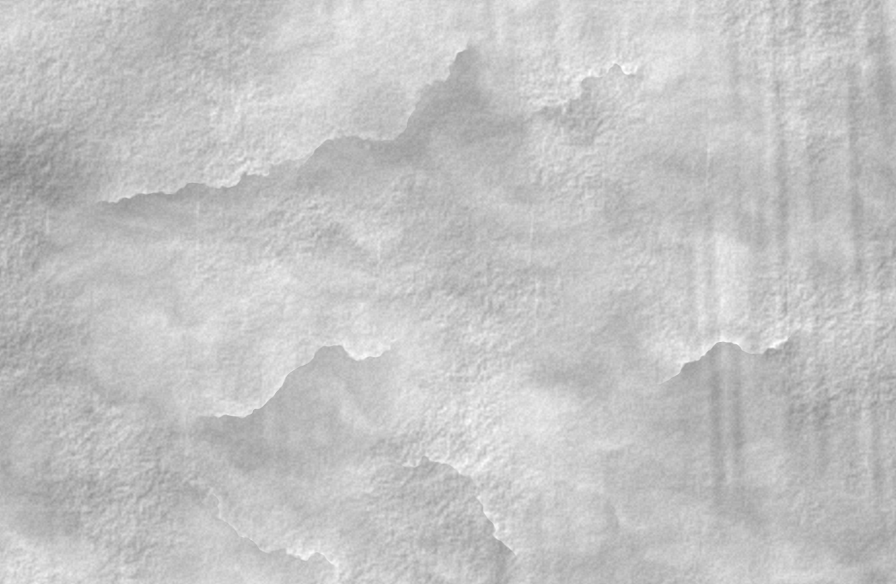
Reproduce this texture procedurally as a Shadertoy shader.

```glsl
// Weathered pale grey plaster with flaking ledges, gritty relief and faint trowel streaks.

const float BASE_GREY = 0.765;
const float CLOUD_CONTRAST = 0.26;
const float MOTTLE_CONTRAST = 0.17;
const float STREAK_CONTRAST = 0.13;
const float RELIEF_CONTRAST = 0.17;
const float GRIT_CONTRAST = 0.055;
const float LEDGE_LIGHT = 0.055;
const float LEDGE_SHADOW = 0.085;
const float LEDGE_RIM = 0.075;
const float SCRATCH_LIGHT = 0.06;
const int LEDGE_COUNT = 7;
const int STAIN_COUNT = 8;
const int SCRATCH_COUNT = 14;

// Ledge segments: start xy, end xy, in canvas heights
const vec4 LEDGES[LEDGE_COUNT] = vec4[](
    vec4(0.12, 0.67, 0.58, 0.73), vec4(0.50, 0.68, 0.82, 0.94),
    vec4(0.28, 0.27, 0.70, 0.42), vec4(1.08, 0.37, 1.42, 0.45),
    vec4(0.66, 0.25, 0.94, 0.04), vec4(0.90, 0.80, 1.14, 0.91),
    vec4(0.32, 0.17, 0.56, 0.03));

// Broad stains: centre xy, radius, brightness
const vec4 STAINS[STAIN_COUNT] = vec4[](
    vec4(0.40, 0.83, 0.22, 0.035), vec4(0.80, 0.80, 0.15, -0.05),
    vec4(1.25, 0.68, 0.24, -0.05), vec4(0.02, 0.70, 0.12, -0.06),
    vec4(0.12, 0.18, 0.18, -0.04), vec4(0.42, 0.42, 0.20, 0.035),
    vec4(0.72, 0.18, 0.20, 0.030), vec4(1.20, 0.94, 0.16, 0.030));

float hash(vec2 p) {
    vec3 q = fract(vec3(p.xyx) * 0.1031);
    q += dot(q, q.yzx + 33.33);
    return fract((q.x + q.y) * q.z);
}

float noise(vec2 p) {
    vec2 cell = floor(p), f = fract(p);
    f = f * f * (3.0 - 2.0 * f);
    float low = mix(hash(cell), hash(cell + vec2(1, 0)), f.x);
    float high = mix(hash(cell + vec2(0, 1)), hash(cell + vec2(1, 1)), f.x);
    return mix(low, high, f.y);
}

float fbm(vec2 p) {
    float sum = 0.0, gain = 0.5;
    for (int i = 0; i < 5; i++) {
        sum += gain * noise(p);
        p = mat2(1.6, 1.2, -1.2, 1.6) * p + 17.3;
        gain *= 0.5;
    }
    return sum / 0.97;
}

// Height of the gritty surface
float relief(vec2 p) {
    return 0.6 * noise(p * 95.0) + 0.4 * noise(p * 190.0 + 41.0);
}

// Lit sheet above a torn edge, narrow rim on it, soft shadow below
float ledge(vec2 p, vec4 seg, float seed) {
    vec2 span = seg.zw - seg.xy;
    vec2 dir = normalize(span);
    vec2 rel = p - seg.xy;
    float along = dot(rel, dir) / length(span);
    float d = dot(rel, vec2(-dir.y, dir.x));
    float ends = smoothstep(0.0, 0.25, along) * smoothstep(1.0, 0.8, along);
    float strength = ends * (0.45 + 0.9 * noise(vec2(along * 6.0, seed)));
    float above = smoothstep(-0.003, 0.003, d);
    float light = LEDGE_LIGHT * exp(-max(d, 0.0) / 0.10);
    float rim = LEDGE_RIM * exp(-max(d, 0.0) / 0.007);
    float shadow = LEDGE_SHADOW * exp(min(d, 0.0) / 0.055);
    return strength * mix(-shadow, light + rim, above);
}

// Thin, nearly vertical scratch at a random place
float scratch(vec2 p, float id, float aspect) {
    vec2 top = vec2(hash(vec2(id, 3.0)) * aspect, 0.25 + 0.75 * hash(vec2(id, 7.0)));
    float fall = top.y - p.y;
    float reach = 0.08 + 0.22 * hash(vec2(id, 11.0));
    float lean = (hash(vec2(id, 19.0)) - 0.4) * 0.16;
    float body = smoothstep(0.0, 0.03, fall) * smoothstep(reach, reach * 0.5, fall);
    float across = abs(p.x - top.x + lean * fall);
    return body * smoothstep(0.004, 0.0005, across) * noise(vec2(id, p.y * 50.0));
}

void mainImage(out vec4 fragColor, in vec2 fragCoord) {
    vec2 p = fragCoord / iResolution.y;
    float aspect = iResolution.x / iResolution.y;

    // Ragged coordinates for torn edges and stains
    vec2 ragged = p + 0.15 * (vec2(fbm(p * 9.0), fbm(p * 9.0 + 53.0)) - 0.5);

    // Clouds, horizontal mottling and vertical trowel streaks
    float patches = fbm(p * vec2(3.2, 4.2) + 8.0);
    float tone = BASE_GREY + CLOUD_CONTRAST * (patches - 0.5);
    tone += MOTTLE_CONTRAST * (fbm(ragged * vec2(13.0, 27.0) + 31.0) - 0.5);
    float streakMask = smoothstep(0.4, 0.65, fbm(p * 3.0 + 71.0)) * (0.3 + 0.7 * p.x / aspect);
    tone += STREAK_CONTRAST * streakMask * (noise(vec2(p.x * 55.0 + p.y * 2.0, p.y * 4.0)) - 0.5);

    for (int i = 0; i < STAIN_COUNT; i++) {
        vec2 offset = (ragged - STAINS[i].xy) / STAINS[i].z;
        tone += STAINS[i].w * exp(-dot(offset, offset));
    }

    float ledges = 0.0;
    for (int i = 0; i < LEDGE_COUNT; i++)
        ledges += ledge(ragged, LEDGES[i], float(i) * 5.0);
    tone += ledges;

    for (int i = 0; i < SCRATCH_COUNT; i++)
        tone += SCRATCH_LIGHT * scratch(p, float(i) + 1.0, aspect);

    // Embossed grit, rougher on the raised pale plaster
    float roughness = 0.45 + 0.75 * smoothstep(0.38, 0.66, fbm(p * 5.0 + 23.0));
    roughness += clamp(ledges * 5.0, -0.25, 0.4);
    float emboss = relief(p) - relief(p + vec2(-0.0035, 0.0035));
    tone += RELIEF_CONTRAST * roughness * emboss;
    tone += GRIT_CONTRAST * (noise(p * 300.0 + 5.0) - 0.5);

    fragColor = vec4(vec3(clamp(tone, 0.0, 1.0)), 1.0);
}
```
